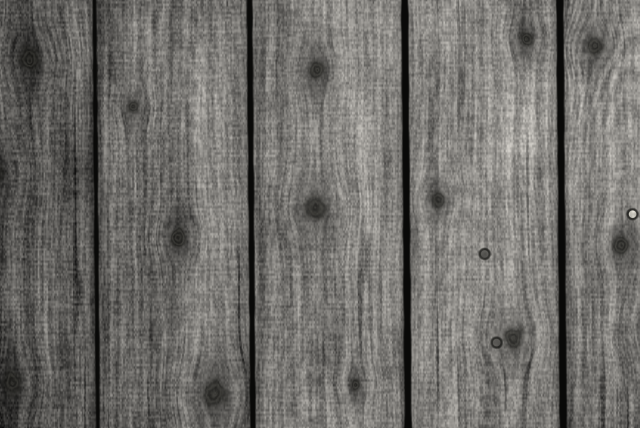
Give the GLSL for this texture, as a WebGL 1 fragment shader.

```glsl
precision highp float;
uniform vec2 u_resolution;

// Lengths are fractions of the canvas height
const float BOARD_PITCH = 0.3625;
const float FIRST_GAP = 0.2245;
const float GAP_HALF_WIDTH = 0.0065;
const float KNOT_SLOTS = 3.0;
const float NAIL_RADIUS = 0.0115;
const float BASE_TONE = 0.355;
const float GLOW_TONE = 0.235;
const vec2 GLOW_CENTER = vec2(1.12, 0.68);
const vec2 GLOW_SIZE = vec2(0.70, 0.95);
const vec3 WOOD_TINT = vec3(1.0, 0.985, 0.955);
const vec3 GAP_COLOR = vec3(0.035, 0.035, 0.03);
const vec3 KNOT_COLOR = vec3(0.17, 0.168, 0.155);
const vec3 TAR_COLOR = vec3(0.10, 0.10, 0.09);
const vec3 PALE_NAIL = vec3(0.82, 0.81, 0.77);
const vec3 DARK_NAIL = vec3(0.36, 0.355, 0.34);

float hash(vec2 p) {
  return fract(sin(dot(p, vec2(12.9898, 78.233))) * 43758.5453);
}

float noise(vec2 p) {
  vec2 i = floor(p), f = fract(p);
  f = f * f * (3.0 - 2.0 * f);
  return mix(mix(hash(i), hash(i + vec2(1, 0)), f.x),
             mix(hash(i + vec2(0, 1)), hash(i + vec2(1, 1)), f.x), f.y);
}

float fbm(vec2 p) {
  float sum = 0.0, amp = 0.5;
  for (int k = 0; k < 4; k++) {
    sum += amp * noise(p);
    p = p * 2.03 + 11.7;
    amp *= 0.5;
  }
  return sum;
}

void main() {
  float px = 1.0 / u_resolution.y;
  vec2 p = gl_FragCoord.xy * px;

  // Board index and position across the board
  float along = (p.x - FIRST_GAP + 0.008 * (p.y - 0.5)) / BOARD_PITCH;
  float board = floor(along);
  vec2 local = vec2(fract(along) * BOARD_PITCH, p.y);
  vec2 seed = vec2(board * 7.31 + 40.0, board * 3.17 + 20.0);

  // Scattered knots: dark cores, long halos and bent grain
  vec2 grain = local;
  float core = 0.0, halo = 0.0, rings = 0.0;
  for (float k = 0.0; k < KNOT_SLOTS; k++) {
    vec2 id = seed + k * 1.93;
    float radius = mix(0.016, 0.034, hash(id + 0.4));
    float present = step(hash(id + 5.2), 0.88);
    vec2 center = vec2(mix(0.06, 0.30, hash(id + 2.1)),
                       (k + mix(0.2, 0.8, hash(id + 3.7))) / KNOT_SLOTS);
    vec2 q = (local - center) / radius;
    float d = length(q * vec2(1.0, 0.85)) + 0.7 * (fbm(p * vec2(45.0, 30.0)) - 0.47);
    float shade = smoothstep(1.15, 0.45, d) * present;
    core = max(core, shade);
    rings += shade * sin(d * 17.0);
    halo += present * exp(-q.x * q.x * 0.55 - q.y * q.y * 0.13);
    grain.x -= present * 0.65 * q.x * radius * exp(-dot(q, q) * 0.16);
  }

  // Lighting and broad weather stains
  vec2 glow = (p - GLOW_CENTER) / GLOW_SIZE;
  float tone = BASE_TONE + GLOW_TONE * exp(-dot(glow, glow));
  tone += 0.03 * (hash(seed) - 0.5);
  tone += 0.26 * (fbm(p * vec2(6.0, 3.5) + seed) - 0.47);

  // Fibres, from broad streaks to fine threads
  vec2 g = grain + seed;
  g.x += 0.012 * (noise(vec2(grain.x * 5.0, p.y * 3.0) + seed) - 0.5);
  tone += 0.13 * (noise(g * vec2(45.0, 1.6)) - 0.5);
  tone += 0.15 * (noise(g * vec2(120.0, 4.0)) - 0.5);
  tone += 0.15 * (noise(g * vec2(230.0, 14.0)) - 0.5);
  tone += 0.09 * (noise(p * vec2(22.0, 190.0)) - 0.5);
  tone += 0.17 * (noise(p * vec2(290.0, 170.0)) - 0.5);

  // Arched growth rings
  float arch = grain.x - mix(0.13, 0.22, hash(seed + 8.0));
  float phase = p.y + 24.0 * arch * arch + 0.07 * fbm(g * vec2(14.0, 4.0));
  float archMask = smoothstep(0.35, 0.7, noise(p * vec2(5.0, 2.5) + seed + 9.0));
  tone += (board == 3.0 ? 0.055 : 0.022) * archMask * sin(phase * 80.0);

  // Narrow drying cracks
  float crack = smoothstep(0.80, 0.93, noise(g * vec2(85.0, 2.8) + 31.0));
  tone -= 0.17 * crack * smoothstep(0.35, 0.65, noise(p * vec2(9.0, 4.0) + 17.0));
  tone *= 1.0 - 0.36 * min(halo, 1.0);
  vec3 color = WOOD_TINT * tone;
  color = mix(color, KNOT_COLOR * (1.0 + 0.25 * rings) + 0.18 * (tone - 0.3), 0.82 * core);

  // Blistered tar streaks on the last board
  for (float k = 0.0; k < 2.0; k++) {
    float offset = local.x - 0.083 - 0.055 * k - 0.012 * (noise(vec2(p.y * 7.0, k)) - 0.5);
    float spread = exp(-offset * offset / 0.00016);
    float reach = mix(smoothstep(0.45, 0.65, p.y), smoothstep(0.60, 0.40, p.y), k);
    float blister = fbm(p * vec2(75.0, 42.0) + k * 5.0) + 0.22 * spread * reach;
    float tar = smoothstep(0.58, 0.66, blister) * spread * step(3.5, board);
    color = mix(color, TAR_COLOR, 0.85 * tar * mix(0.3, 1.0, reach));
  }

  // Nail heads, pale or rusted, on the right-hand boards
  for (float k = 0.0; k < 2.0; k++) {
    vec2 id = seed + k * 4.7 + 60.0;
    vec2 center = vec2(mix(0.06, 0.29, hash(id)), 0.06 + 0.27 * k + 0.2 * hash(id + 1.3));
    vec2 q = local - center;
    float d = length(q);
    float exists = step(1.5, board);
    float rim = smoothstep(NAIL_RADIUS + 0.003 + px, NAIL_RADIUS, d) * exists;
    float head = smoothstep(NAIL_RADIUS - 0.001, NAIL_RADIUS - 0.002 - px, d) * exists;
    vec3 metal = mix(DARK_NAIL, PALE_NAIL, step(2.5, board) * step(0.3, hash(id + 2.6)));
    metal *= 0.88 + 0.22 * noise(p * 150.0) + 6.0 * (q.y - q.x);
    color = mix(mix(color, TAR_COLOR, 0.8 * rim), metal, head);
  }

  // Worn board edges and the dark gaps between them
  float edge = min(local.x, BOARD_PITCH - local.x);
  float gapIndex = floor(along + 0.5);
  float gapWidth = GAP_HALF_WIDTH * mix(0.65, 1.15, clamp(gapIndex / 2.0, 0.0, 1.0));
  gapWidth += 0.002 * (noise(vec2(p.y * 24.0, gapIndex)) - 0.5);
  color *= 1.0 - 0.38 * exp(-max(edge - gapWidth, 0.0) / 0.009);
  color += 0.07 * WOOD_TINT * exp(-pow((local.x - gapWidth - 0.004) / 0.003, 2.0));
  color = mix(GAP_COLOR, color, smoothstep(gapWidth - px, gapWidth + px + 0.001, edge));

  gl_FragColor = vec4(clamp(color, 0.0, 1.0), 1.0);
}
```
